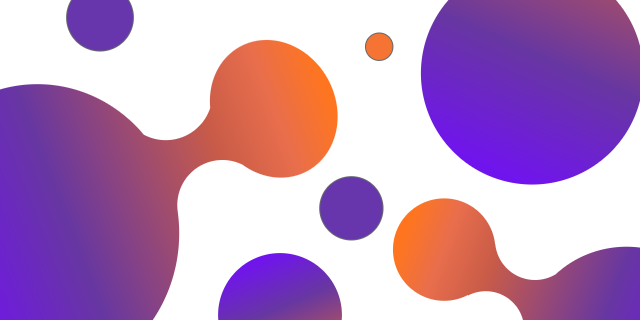
A Shadertoy shader for this background:

```glsl
const vec3 PAPER  = vec3(1.0);
const vec3 VIOLET = vec3(0.44, 0.08, 0.93);
const vec3 PURPLE = vec3(0.405, 0.215, 0.63);
const vec3 BRICK  = vec3(0.79, 0.36, 0.28);
const vec3 SALMON = vec3(0.91, 0.43, 0.30);
const vec3 ORANGE = vec3(1.0, 0.46, 0.12);
const vec3 RIM    = vec3(0.40, 0.41, 0.43);
const vec3 DISC_PURPLE = vec3(0.405, 0.21, 0.68);
const vec3 DISC_ORANGE = vec3(0.96, 0.45, 0.20);

// Gradient stops, measured from the purple stop
const float VIOLET_STOP = -0.406;
const float BRICK_STOP  = 0.521;
const float SALMON_STOP = 0.724;
const float ORANGE_STOP = 0.904;

const float RIM_WIDTH = 0.0032;

// Small discs: centre and radius
const int DISC_COUNT = 3;
const vec3 DISCS[DISC_COUNT] = vec3[](
    vec3(0.3125, 0.945, 0.106),
    vec3(1.098, 0.349, 0.1005),
    vec3(1.185, 0.854, 0.0445));
const int ORANGE_DISC = 2;

// Linear gradient along axis, purple at origin
vec3 gradient(vec2 p, vec2 origin, vec2 axis, float reach) {
    float t = dot(p - origin, normalize(axis)) / reach;
    vec3 c = mix(VIOLET, PURPLE, clamp(1.0 - t / VIOLET_STOP, 0.0, 1.0));
    c = mix(c, BRICK, clamp(t / BRICK_STOP, 0.0, 1.0));
    c = mix(c, SALMON, clamp((t - BRICK_STOP) / (SALMON_STOP - BRICK_STOP), 0.0, 1.0));
    return mix(c, ORANGE, clamp((t - SALMON_STOP) / (ORANGE_STOP - SALMON_STOP), 0.0, 1.0));
}

float circle(vec2 p, vec3 disc) {
    return length(p - disc.xy) - disc.z;
}

// Near-round ellipse whose first radius lies along axis
float ellipse(vec2 p, vec2 centre, vec2 radii, vec2 axis) {
    vec2 u = normalize(axis);
    vec2 q = p - centre;
    q = vec2(dot(q, u), dot(q, vec2(-u.y, u.x)));
    return (length(q / radii) - 1.0) * min(radii.x, radii.y);
}

// Signed distance to the line a-b, positive on its left
float leftOf(vec2 p, vec2 a, vec2 b) {
    vec2 e = normalize(b - a);
    return dot(p - a, vec2(-e.y, e.x));
}

// Neck between two bodies: a clockwise quad minus the two scoops beside it
float neck(vec2 p, vec2 body, vec3 scoopA, vec2 lobe, vec3 scoopB) {
    float quad = max(max(leftOf(p, body, scoopA.xy), leftOf(p, scoopA.xy, lobe)),
                     max(leftOf(p, lobe, scoopB.xy), leftOf(p, scoopB.xy, body)));
    return max(quad, -min(circle(p, scoopA), circle(p, scoopB)));
}

float leftBlob(vec2 p) {
    vec2 body = vec2(0.117, 0.271);
    vec2 lobe = vec2(0.8555, 0.660);
    float d = ellipse(p, body, vec2(0.443, 0.466), vec2(1.0, 0.0));
    d = min(d, ellipse(p, lobe, vec2(0.221, 0.193), vec2(0.47, -0.88)));
    return min(d, neck(p, body, vec3(0.518, 0.708, 0.146), lobe, vec3(0.695, 0.359, 0.141)));
}

float rightBlob(vec2 p) {
    vec2 body = vec2(1.958, -0.081);
    vec3 lobe = vec3(1.388, 0.220, 0.160);
    float d = ellipse(p, body, vec2(0.320, 0.310), vec2(1.0, 0.0));
    d = min(d, circle(p, lobe));
    return min(d, neck(p, body, vec3(1.518, -0.030, 0.120), lobe.xy, vec3(1.672, 0.250, 0.125)));
}

// Antialiased fill of a signed distance
float coverage(float d) {
    return clamp(0.5 - d * iResolution.y, 0.0, 1.0);
}

void mainImage(out vec4 fragColor, in vec2 fragCoord) {
    vec2 p = fragCoord / iResolution.y;
    vec3 color = PAPER;

    // Joined blobs
    color = mix(color, gradient(p, vec2(0.208, 0.323), vec2(0.93, 0.36), 1.0),
                coverage(leftBlob(p)));
    color = mix(color, gradient(p, vec2(1.893, 0.023), vec2(-0.93, 0.36), 0.75),
                coverage(rightBlob(p)));

    // Large gradient circles
    color = mix(color, gradient(p, vec2(1.797, 0.779), vec2(0.4, 0.92), 0.94),
                coverage(circle(p, vec3(1.663, 0.771, 0.3477))));
    color = mix(color, gradient(p, vec2(0.898, 0.047), vec2(0.4, -0.92), 0.40),
                coverage(circle(p, vec3(0.875, 0.0156, 0.1935))));

    // Flat discs with a thin rim
    for (int i = 0; i < DISC_COUNT; i++) {
        float d = circle(p, DISCS[i]);
        vec3 fill = i == ORANGE_DISC ? DISC_ORANGE : DISC_PURPLE;
        color = mix(color, RIM, coverage(d));
        color = mix(color, fill, coverage(d + RIM_WIDTH));
    }

    fragColor = vec4(color, 1.0);
}
```
